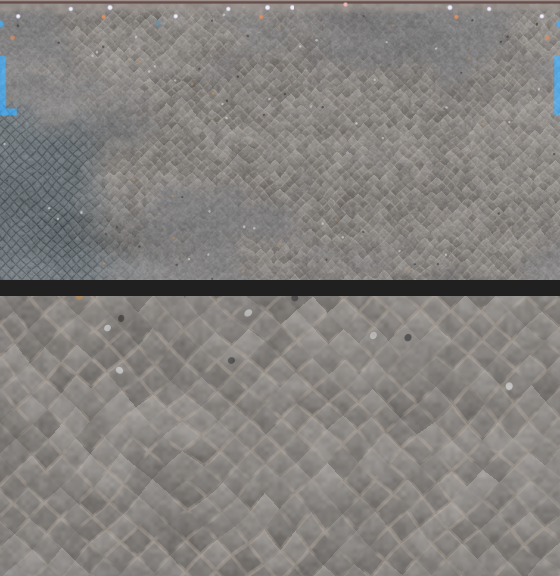
Top: the whole. Bottom: its middle third, enlarged.
A WebGL 2 fragment shader for this texture:

```glsl
#version 300 es
precision highp float;
// Worn grey cobbles laid diagonally, with pale or dark joints that fade in patches.
// A rotated grid gives the stones; value noise gives wear, damp and grime.
// A kerb with small lamps runs along the top, and blue paint wraps the side edges.
#define STONES_ACROSS 54.0
#define JOINT_HALF_WIDTH 0.085
#define STONE_VARIATION 0.10
#define JOINT_STRENGTH 0.22
#define GRAIN 0.055
#define LITTER_CHANCE 0.022
#define LAMP_PERIOD 0.5625
#define STONE_GREY vec3(0.515, 0.51, 0.512)
#define DAMP_GREY vec3(0.425, 0.46, 0.48)
#define SAND vec3(0.68, 0.64, 0.60)
#define PAINT_BLUE vec3(0.30, 0.65, 0.90)

uniform vec2 u_resolution;
out vec4 fragColor;

float hash(vec2 p) {
    return fract(sin(dot(p, vec2(127.1, 311.7))) * 43758.5453);
}

float noise(vec2 p) {
    vec2 cell = floor(p), f = fract(p);
    f = f * f * (3.0 - 2.0 * f);
    return mix(mix(hash(cell), hash(cell + vec2(1, 0)), f.x),
               mix(hash(cell + vec2(0, 1)), hash(cell + 1.0), f.x), f.y);
}

float fbm(vec2 p) {
    float sum = 0.0, amplitude = 0.5;
    for (int i = 0; i < 4; i++) {
        sum += amplitude * noise(p);
        p = p * 2.03 + 17.0;
        amplitude *= 0.5;
    }
    return sum / 0.9375;
}

float disc(vec2 p, vec2 centre, float radius, float soft) {
    return 1.0 - smoothstep(radius - soft, radius + soft, length(p - centre));
}

float box(vec2 p, vec2 low, vec2 high, float soft) {
    vec2 d = max(low - p, p - high);
    return 1.0 - smoothstep(-soft, soft, max(d.x, d.y));
}

// Damp corner at the lower left
float dampness(vec2 p) {
    float ragged = 0.25 * (fbm(p * 5.0) - 0.5);
    return (1.0 - smoothstep(0.22, 0.55, p.x + ragged))
         * (1.0 - smoothstep(0.48, 0.66, p.y + ragged));
}

vec3 cobbles(vec2 p, float pixel) {
    float damp = dampness(p);
    float patches = fbm(p * vec2(3.0, 4.5) + 4.0);
    float lowerRight = smoothstep(0.3, 1.1, p.x) * (1.0 - smoothstep(0.45, 0.85, p.y));
    float wear = smoothstep(0.36, 0.66, patches + 0.12 * lowerRight);

    // Diagonal grid, slightly bent so that courses are not straight
    vec2 bend = vec2(noise(p * 14.0), noise(p * 14.0 + 40.0)) - 0.5;
    vec2 grid = (vec2(p.x + p.y, p.x - p.y) * 0.5 * STONES_ACROSS) + 0.55 * bend;
    vec2 stone = floor(grid), f = fract(grid) - 0.5;
    float aa = 0.5 * STONES_ACROSS * pixel;
    float edge = 0.5 - max(abs(f.x), abs(f.y));
    float joint = 1.0 - smoothstep(JOINT_HALF_WIDTH - aa, JOINT_HALF_WIDTH + aa, edge);

    // Broad shading and single stones
    vec3 color = mix(STONE_GREY, DAMP_GREY, 0.9 * damp);
    color += 0.15 * (fbm(p * vec2(2.5, 6.0) + 21.0) - 0.48);
    color += vec3(0.025, 0.015, 0.0) * wear * (1.0 - damp);
    float clarity = mix(0.25, 1.0, wear);
    color += STONE_VARIATION * clarity * (1.0 - 0.6 * damp) * (hash(stone) - 0.55);
    color += 0.05 * clarity * (f.x - f.y);

    // Joints: sandy where dry, dark where damp, broken along their length
    float broken = smoothstep(0.25, 0.7, noise(p * 65.0));
    float sandy = joint * broken * clarity * (1.0 - damp);
    color = mix(color, SAND, 2.2 * JOINT_STRENGTH * sandy);
    color -= JOINT_STRENGTH * 0.5 * joint * damp;

    // Litter: rare tiny specks, pale, dark or rusty
    float pick = hash(stone + 71.0);
    vec2 offset = 0.5 * (vec2(hash(stone + 5.0), hash(stone + 9.0)) - 0.5);
    float speck = disc(f, offset, 0.16, aa) * step(pick, LITTER_CHANCE);
    float kind = hash(stone + 33.0);
    vec3 litter = kind < 0.4 ? vec3(0.8) : kind < 0.75 ? vec3(0.28) : vec3(0.72, 0.54, 0.36);
    color = mix(color, litter, 0.75 * speck);
    return color + GRAIN * (noise(p * 190.0) + noise(p * 95.0) - 1.0);
}

void main() {
    vec2 p = gl_FragCoord.xy / u_resolution.y;
    float pixel = 1.0 / u_resolution.y;
    float width = u_resolution.x / u_resolution.y;
    vec2 side = vec2(min(p.x, width - p.x), p.y);
    vec3 color = cobbles(p, pixel);

    // Kerb: dusty strip, brown line and pale rim
    float dust = smoothstep(0.945, 0.975, p.y + 0.02 * (noise(p * 30.0) - 0.5));
    color = mix(color, vec3(0.60, 0.57, 0.55) + 0.08 * (noise(p * 60.0) - 0.5), 0.8 * dust);
    color = mix(color, vec3(0.40, 0.31, 0.30), smoothstep(0.984, 0.990, p.y));
    color = mix(color, vec3(0.62, 0.56, 0.54), smoothstep(0.993, 0.998, p.y));

    // Blue paint on both side edges, with a foot on the left
    float paint = box(side, vec2(-1.0, 0.59), vec2(0.021, 0.80), pixel);
    paint = max(paint, box(p, vec2(-1.0, 0.588), vec2(0.06, 0.612), pixel));
    paint = max(paint, disc(side, vec2(0.0, 0.914), 0.013, pixel));
    paint = max(paint, 0.4 * disc(p, vec2(0.565, 0.917), 0.010, 0.006));
    color = mix(color, PAINT_BLUE + 0.5 * (color - STONE_GREY), 0.9 * paint);

    // Lamps: groups of three with an amber one, mirrored at the right
    vec2 lamp = vec2(mod(side.x, LAMP_PERIOD), p.y);
    float lit = p.x < 1.05 || side.x < 0.5 ? 1.0 : 0.0;
    float white = disc(lamp, vec2(0.065, 0.942), 0.007, 0.004);
    white = max(white, disc(lamp, vec2(0.253, 0.968), 0.007, 0.004));
    white = max(white, disc(lamp, vec2(0.393, 0.973), 0.008, 0.004));
    float amber = disc(lamp, vec2(0.370, 0.940), 0.007, 0.004) * lit;
    amber = max(amber, 0.7 * disc(side, vec2(0.045, 0.865), 0.008, 0.004));
    color = mix(color, vec3(0.88, 0.56, 0.38), amber);
    color = mix(color, vec3(0.93, 0.93, 1.0), white * lit);
    color = mix(color, vec3(0.95, 0.72, 0.72), disc(p, vec2(1.234, 0.984), 0.007, 0.004));
    fragColor = vec4(clamp(color, 0.0, 1.0), 1.0);
}
```
